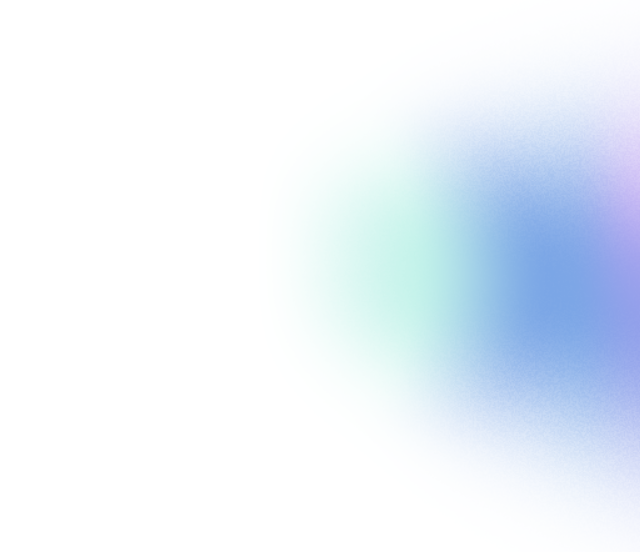
This background is drawn by a WebGL 1 fragment shader. Its source:

```glsl
precision highp float;

uniform vec2 u_resolution;

#define ASPECT 1.158
#define MINT vec3(0.76, 0.95, 0.915)
#define BLUE vec3(0.48, 0.65, 0.90)
#define PERIWINKLE vec3(0.55, 0.62, 0.915)
#define LILAC vec3(0.75, 0.66, 0.95)
#define LILAC_CENTER vec2(1.18, 0.71)
#define LILAC_RADIUS vec2(0.10, 0.20)
#define GRAIN_DENSITY 442.0
#define GRAIN_STRENGTH 0.42
#define HUE_BEND 1.6

float hash(vec2 p) {
    vec3 q = fract(vec3(p.xyx) * 0.1031);
    q += dot(q, q.yzx + 33.33);
    return fract((q.x + q.y) * q.z);
}

// Continuous grain, one random value per lattice point
float grain(vec2 p) {
    vec2 cell = floor(p);
    vec2 f = p - cell;
    float lower = mix(hash(cell), hash(cell + vec2(1.0, 0.0)), f.x);
    float upper = mix(hash(cell + vec2(0.0, 1.0)), hash(cell + 1.0), f.x);
    return mix(lower, upper, f.y) - 0.5;
}

// Density of the glow: fades to the left, and above and below its axis
float glowCoverage(float x, float offAxis) {
    float halfHeight = max(0.15, 0.21 + 0.23 * (x - 0.754));
    float vertical = exp(-pow(offAxis / halfHeight, 2.5));
    return vertical * smoothstep(0.45, 0.80, x);
}

// Mint to blue to periwinkle, with lilac at the upper right
vec3 glowColor(vec2 p, float offAxis) {
    float hue = p.x + HUE_BEND * min(offAxis * offAxis, 0.08);
    vec3 color = mix(MINT, BLUE, smoothstep(0.74, 1.0, hue));
    color = mix(color, PERIWINKLE, smoothstep(1.03, 1.17, p.x));
    vec2 d = (p - LILAC_CENTER) / LILAC_RADIUS;
    return mix(color, LILAC, exp(-dot(d, d)));
}

void main() {
    vec2 p = gl_FragCoord.xy / u_resolution * vec2(ASPECT, 1.0);
    float axis = 0.51 - 0.1 * (p.x - 0.754);
    float offAxis = abs(p.y - axis);
    float coverage = glowCoverage(p.x, offAxis);

    // Grain is strongest where the blue glow is half transparent
    float speckle = GRAIN_STRENGTH * coverage * (1.0 - coverage);
    speckle *= mix(0.4, 1.0, smoothstep(0.65, 0.95, p.x));
    speckle += 0.035 * coverage;
    coverage += speckle * grain(p * GRAIN_DENSITY - 0.5);

    vec3 color = mix(vec3(1.0), glowColor(p, offAxis), clamp(coverage, 0.0, 1.0));
    gl_FragColor = vec4(color, 1.0);
}
```
